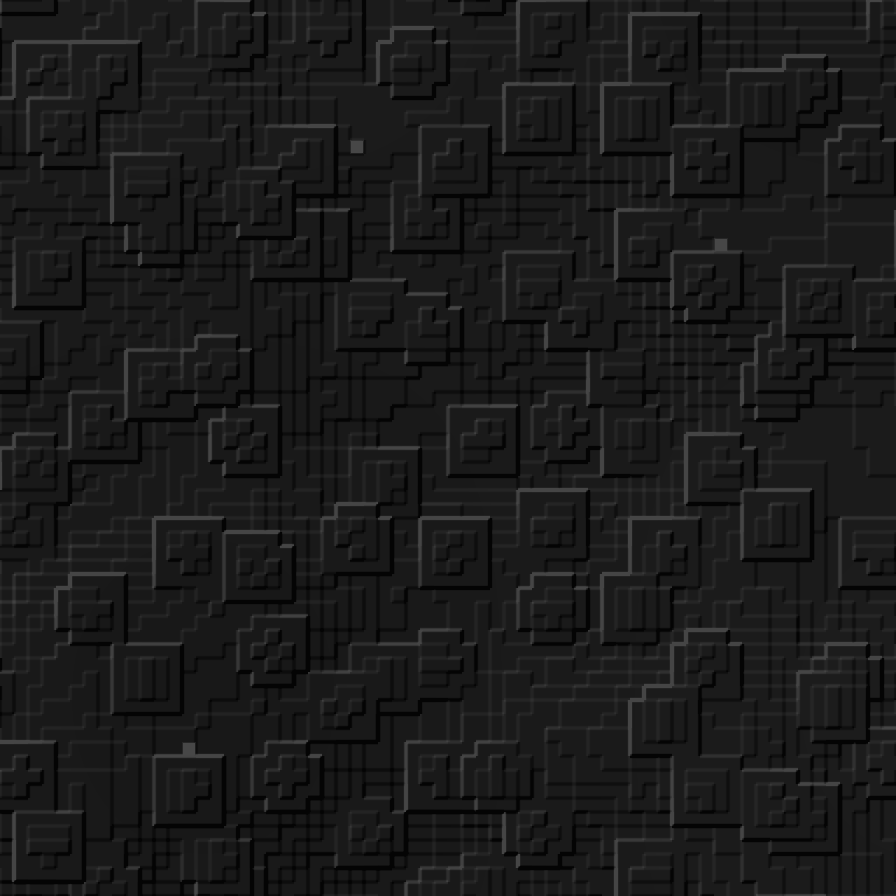
Give the GLSL for this pattern, as a Shadertoy shader.

```glsl
// Dark embossed block terrain with square tree canopies, seen from above and lit from the upper left.

float hash(vec2 p) {
    p = fract(p * vec2(0.1031, 0.1137));
    p += dot(p, p.yx + 33.33);
    return fract((p.x + p.y) * p.x * 57.3);
}

// Terraces along each axis from layered sines, which give long straight steps
float terrain(vec2 c) {
    float rough = 0.16 * hash(c + 71.0);
    float across = 5.0 * sin(c.x * 0.14 + 0.7 * sin(c.y * 0.11 + 0.6)) + 1.2 * sin(c.x * 0.37 + c.y * 0.05);
    float along = 5.0 * sin(c.y * 0.15 + 0.7 * sin(c.x * 0.10 + 2.0)) + 1.2 * sin(c.y * 0.41 - c.x * 0.06);
    return floor(across + rough) + floor(along + rough);
}

// Ground raised by the tallest canopy that covers the block
float blockHeight(vec2 c) {
    float height = terrain(c);
    vec2 plot = floor(c / 7.0);
    for (int j = -1; j <= 1; j++)
    for (int i = -1; i <= 1; i++) {
        vec2 id = plot + vec2(i, j);
        if (hash(id + 5.0) > 0.95) continue;
        vec2 jitter = floor(7.0 * vec2(hash(id + 13.0), hash(id + 29.0)));
        vec2 center = id * 7.0 + jitter;
        vec2 d = abs(c - center);
        float ring = max(d.x, d.y);
        float reach = d.x + d.y;
        bool trimmed = reach > 3.5 && hash(c + id * 3.0) < 0.65 * step(0.5, hash(id + 47.0));
        if (ring > 2.5 || trimmed) continue;
        float crown = 4.0 + step(ring, 1.5) * step(0.3, hash(c + 19.0)) + step(reach, 1.5);
        height = max(height, terrain(center) + crown);
    }
    return height;
}

// Thin line that peaks at a block border
float borderLine(float d) {
    return 1.0 - smoothstep(0.05, 0.21, d);
}

void mainImage(out vec4 fragColor, in vec2 fragCoord) {
    vec2 p = fragCoord / iResolution.xy * 64.0;
    vec2 cell = floor(p);
    vec2 f = p - cell;

    // Height steps across the four borders, positive when facing the light
    float h = blockHeight(cell);
    float left   = h - blockHeight(cell - vec2(1.0, 0.0));
    float right  = blockHeight(cell + vec2(1.0, 0.0)) - h;
    float top    = h - blockHeight(cell + vec2(0.0, 1.0));
    float bottom = blockHeight(cell - vec2(0.0, 1.0)) - h;
    float relief = left * borderLine(f.x) + right * borderLine(1.0 - f.x)
                 + top * borderLine(1.0 - f.y) + bottom * borderLine(f.y);

    // Emboss over a nearly even charcoal base
    float base = 0.102 + 0.007 * sin(p.x * 0.06 + 0.7) * sin(p.y * 0.05 + 4.0);
    float shade = clamp(base + relief * (relief > 0.0 ? 0.039 : 0.046), 0.015, 0.27);

    // Rare pale blocks
    vec2 q = abs(f - 0.5);
    float pale = step(0.998, hash(cell + 211.0)) * (1.0 - smoothstep(0.4, 0.5, max(q.x, q.y)));
    shade = mix(shade, 0.28, pale);

    fragColor = vec4(vec3(shade), 1.0);
}
```
